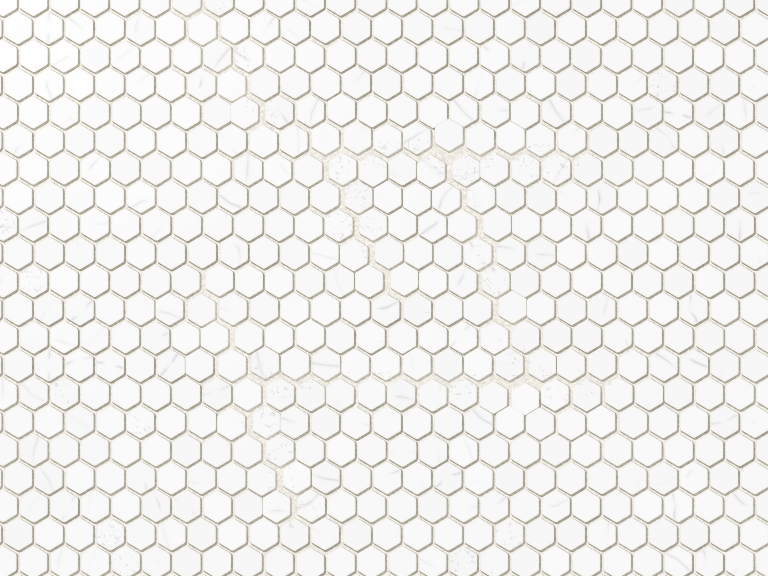
A Shadertoy shader for this texture:

```glsl
// Layout, in units of the canvas height
const vec2  PITCH = vec2(0.0533, 0.0488);   // 25 columns, 20.5 rows
const vec2  ORIGIN = vec2(0.005, 0.024);
const float APOTHEM = 0.0241;
const float STRETCH = 1.035;
const float CORNER = 0.0055;
const float JITTER = 0.0024;
const float BEVEL = 0.0028;
const float EDGE_SOFTNESS = 0.0006;

// Seams where the tiles have drifted apart: start.xy, end.xy
const int   SEAM_COUNT = 6;
const vec4  SEAMS[SEAM_COUNT] = vec4[SEAM_COUNT](
    vec4(0.32, 1.01, 0.44, 0.80), vec4(0.57, 0.74, 0.98, 0.73),
    vec4(0.77, 0.74, 0.91, 0.36), vec4(0.43, 0.34, 1.04, 0.33),
    vec4(0.36, 0.50, 0.52, 0.10), vec4(0.57, 0.73, 0.69, 0.50));
const float SEAM_SHIFT = 0.0048;
const float SEAM_REACH = 0.08;

// Surface
const vec2  SHADOW = vec2(0.0019, -0.0021);
const float VEINED_SHARE = 0.4;
const vec3  FACE = vec3(0.972, 0.972, 0.972);
const vec3  RIM = vec3(0.95, 0.94, 0.915);
const vec3  VEIN = vec3(0.84, 0.84, 0.86);
const vec3  GROUT_LIGHT = vec3(0.935, 0.92, 0.885);
const vec3  GROUT_DARK = vec3(0.62, 0.60, 0.55);

float hash(vec2 p) {
    vec3 q = fract(p.xyx * 0.1031);
    q += dot(q, q.yzx + 33.33);
    return fract((q.x + q.y) * q.z);
}

float noise(vec2 p) {
    vec2 i = floor(p), f = fract(p);
    f = f * f * (3.0 - 2.0 * f);
    return mix(mix(hash(i), hash(i + vec2(1, 0)), f.x),
               mix(hash(i + vec2(0, 1)), hash(i + vec2(1, 1)), f.x), f.y);
}

// Pointy-topped hexagon with rounded corners
float hexagon(vec2 p, float apothem) {
    const vec3 k = vec3(-0.866, 0.5, 0.5774);
    float r = apothem - CORNER;
    p = abs(p.yx);
    p -= 2.0 * min(dot(k.xy, p), 0.0) * k.xy;
    p -= vec2(clamp(p.x, -k.z * r, k.z * r), r);
    return length(p) * sign(p.y) - CORNER;
}

// xy: push away from the seams, z: nearness to the closest seam
vec3 seamDrift(vec2 p) {
    vec3 drift = vec3(0.0);
    for (int i = 0; i < SEAM_COUNT; i++) {
        vec2 a = SEAMS[i].xy, ab = SEAMS[i].zw - a;
        vec2 away = p - a - ab * clamp(dot(p - a, ab) / dot(ab, ab), 0.0, 1.0);
        float d = length(away);
        float pull = exp(-d / SEAM_REACH);
        drift.xy += SEAM_SHIFT * pull * away / max(d, 0.004);
        drift.z = max(drift.z, pull);
    }
    return drift;
}

// Distance to the nearest tile, with its cell number and local position
float tileField(vec2 p, out vec2 id, out vec2 local) {
    float best = 1.0;
    float row = round((p.y - ORIGIN.y) / PITCH.y);
    for (int j = -1; j <= 1; j++) {
        float r = row + float(j);
        float stagger = 0.5 * mod(r, 2.0);
        float col = round((p.x - ORIGIN.x) / PITCH.x - stagger);
        for (int i = -1; i <= 1; i++) {
            vec2 cell = vec2(col + float(i), r);
            vec2 centre = ORIGIN + PITCH * (cell + vec2(stagger, 0.0));
            vec2 wobble = vec2(hash(cell + 17.0), hash(cell + 53.0)) - 0.5;
            vec3 drift = seamDrift(centre);
            vec2 shift = drift.xy * (0.2 + 1.2 * hash(cell + 29.0));
            shift += JITTER * wobble * (0.5 + drift.z);
            vec2 q = p - centre - shift;
            float d = hexagon(q / vec2(1.0, STRETCH), APOTHEM);
            if (d < best) { best = d; id = cell; local = q; }
        }
    }
    return best;
}

// Sanded grout: a crisp shadow along one side, pale where the light reaches
vec3 groutColour(vec2 p, float casterDistance, float nearness) {
    float open = smoothstep(0.0002, 0.0022, casterDistance);
    float pale = 0.25 * noise(p * 9.0) + 0.3 * smoothstep(0.5, 1.0, nearness);
    float grain = noise(p * 380.0) - 0.5;
    return mix(GROUT_DARK, GROUT_LIGHT, max(open, pale)) + 0.1 * grain;
}

vec3 faceColour(vec2 p, vec2 id, vec2 local, float d, float nearness) {
    vec3 colour = FACE + 0.012 * (hash(id + 7.0) - 0.5);

    // Marble vein at a random angle, fading along its length
    float angle = 6.283 * hash(id + 31.0);
    vec2 v = mat2(cos(angle), -sin(angle), sin(angle), cos(angle)) * local;
    float bend = 0.008 * (noise(vec2(v.x * 45.0, hash(id) * 90.0)) - 0.5);
    float offset = 0.02 * (hash(id + 71.0) - 0.5);
    float line = exp(-abs(v.y + bend + offset) / 0.0018);
    float fade = smoothstep(0.3, 0.8, noise(v * 50.0 + id * 3.0));
    float veined = step(hash(id + 11.0), VEINED_SHARE) * hash(id + 91.0);
    colour = mix(colour, VEIN, line * fade * veined);

    // Fine pits in the glaze, more common beside the seams
    float pitted = step(hash(id + 43.0), 0.02 + 0.5 * smoothstep(0.55, 0.95, nearness));
    float pits = noise(p * 330.0) * noise(p.yx * 210.0 + 5.0);
    colour -= 0.07 * pitted * smoothstep(0.35, 0.7, pits);

    // Softly rounded rim, dimmer on the side away from the light
    float side = 0.7 + 0.3 * dot(normalize(local + 1e-5), normalize(SHADOW));
    return mix(colour, RIM, smoothstep(-BEVEL, -0.0008, d) * side);
}

void mainImage(out vec4 fragColor, in vec2 fragCoord) {
    vec2 p = fragCoord / iResolution.y;
    float edge = max(0.5 / iResolution.y, EDGE_SOFTNESS);
    vec2 id, local, casterId, casterLocal;
    float d = tileField(p, id, local);
    float caster = tileField(p - SHADOW, casterId, casterLocal);
    float nearness = seamDrift(p).z;

    vec3 grout = groutColour(p, caster, nearness);
    vec3 face = faceColour(p, id, local, d, nearness);
    vec3 colour = mix(face, grout, smoothstep(-edge, edge, d));

    // Window light from the upper left
    colour += 0.03 * exp(-2.5 * length(p - vec2(0.0, 1.0)));
    fragColor = vec4(clamp(colour, 0.0, 1.0), 1.0);
}
```
